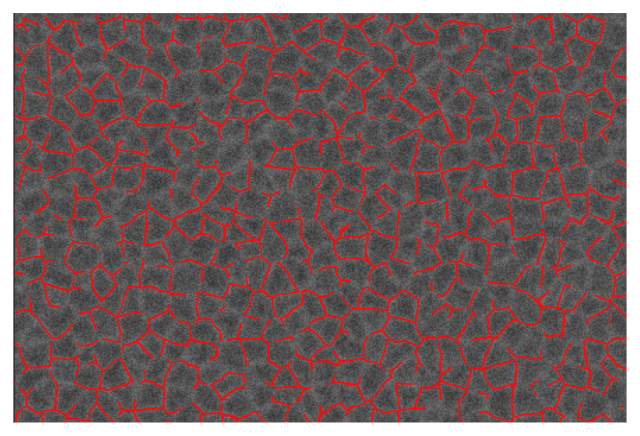
Give the GLSL for this texture, as a WebGL 1 fragment shader.

```glsl
precision highp float;
uniform vec2 u_resolution;

// Lengths are fractions of the canvas height
const float CELL = 0.056;
const float LINE_RADIUS = 0.0020;
const float LINE_SOFTNESS = 0.0023;
const float HALO_RADIUS = 0.011;
const float GRAIN_SIZE = 0.0032;
const float LEFT_RULE = 0.0025;
// Frame as fractions of the canvas width and height
const vec2 FRAME_MIN = vec2(0.021, 0.031);
const vec2 FRAME_MAX = vec2(0.979, 0.970);
// Shares of cell walls
const float GONE_SHARE = 0.12;
const float SPUR_SHARE = 0.36;
const float JITTER = 0.84;
const float WARP = 0.20;
const float BASE_GRAY = 0.295;
const float HALO_GAIN = 0.075;
const float MOTTLE_GAIN = 0.10;
const float GRAIN_GAIN = 0.13;
const vec3 PAPER = vec3(1.0);
const vec3 RULE = vec3(0.08);
const vec3 LINE_RED = vec3(0.98, 0.03, 0.03);

float hash(vec2 p) {
  vec3 q = fract(vec3(p.xyx) * 0.1031);
  q += dot(q, q.yzx + 33.33);
  return fract((q.x + q.y) * q.z);
}

float noise(vec2 p) {
  vec2 i = floor(p);
  vec2 f = fract(p);
  f = f * f * (3.0 - 2.0 * f);
  float low = mix(hash(i), hash(i + vec2(1.0, 0.0)), f.x);
  float high = mix(hash(i + vec2(0.0, 1.0)), hash(i + vec2(1.0)), f.x);
  return mix(low, high, f.y);
}

vec2 seedPoint(vec2 id) {
  vec2 r = vec2(hash(id + 17.0), hash(id + 91.0));
  return id + 0.5 + JITTER * (r - 0.5);
}

// x: distance to the nearest wall, y: coverage of the drawn walls
vec2 network(vec2 q, float soft) {
  vec2 home = floor(q);
  vec2 ownId = home;
  float nearest = 9.0;
  for (int j = -1; j <= 1; j++) {
    for (int i = -1; i <= 1; i++) {
      vec2 id = home + vec2(float(i), float(j));
      float d = distance(q, seedPoint(id));
      if (d < nearest) {
        nearest = d;
        ownId = id;
      }
    }
  }
  vec2 own = seedPoint(ownId);
  float radius = LINE_RADIUS / CELL;
  float wall = 9.0;
  float ink = 0.0;
  for (int j = -2; j <= 2; j++) {
    for (int i = -2; i <= 2; i++) {
      if (i == 0 && j == 0) continue;
      vec2 id = ownId + vec2(float(i), float(j));
      vec2 other = seedPoint(id);
      vec2 across = normalize(other - own);
      vec2 offset = q - 0.5 * (own + other);
      float d = abs(dot(offset, across));
      wall = min(wall, d);

      // Some walls are missing, others end halfway as spurs
      vec2 pairId = ownId + id;
      float kind = hash(pairId + 211.0);
      vec2 along = vec2(-across.y, across.x);
      along *= along.x < 0.0 ? -1.0 : 1.0;
      float side = hash(pairId + 57.0) < 0.5 ? -1.0 : 1.0;
      float cut = 0.3 * (hash(pairId + 133.0) - 0.5);
      float spur = smoothstep(-soft, soft, dot(offset, along) * side - cut);
      float kept = kind < GONE_SHARE ? 0.0 : 1.0;
      if (kind < GONE_SHARE + SPUR_SHARE) kept *= spur;
      float cover = 1.0 - smoothstep(radius - soft, radius + soft, d);
      ink = max(ink, cover * kept);
    }
  }
  return vec2(wall * CELL, ink);
}

void main() {
  vec2 uv = gl_FragCoord.xy / u_resolution;
  vec2 p = gl_FragCoord.xy / u_resolution.y;
  float pixel = 1.0 / u_resolution.y;

  // Wavering cell walls
  vec2 q = p / CELL + 40.0;
  vec2 waver = vec2(noise(q * 2.1), noise(q * 2.1 + 63.0)) - 0.5;
  vec2 net = network(q + WARP * waver, max(LINE_SOFTNESS, pixel) / CELL);

  // Grainy gray ground with pale halos along the walls
  float halo = exp(-pow(net.x / HALO_RADIUS, 2.0));
  float mottle = 0.6 * noise(p * 45.0 + 5.0) + 0.4 * noise(p * 110.0 + 29.0) - 0.5;
  float grain = noise(p / GRAIN_SIZE + 300.0) - 0.5;
  float gray = BASE_GRAY + HALO_GAIN * halo + MOTTLE_GAIN * mottle + GRAIN_GAIN * grain;
  vec3 color = mix(vec3(gray), LINE_RED, net.y);

  // Dark left rule and white frame
  float aspect = u_resolution.x / u_resolution.y;
  float fromLeft = (uv.x - FRAME_MIN.x) * aspect;
  color = mix(RULE, color, smoothstep(LEFT_RULE - pixel, LEFT_RULE + pixel, fromLeft));
  vec2 inset = min(uv - FRAME_MIN, FRAME_MAX - uv) * vec2(aspect, 1.0);
  float inside = clamp(min(inset.x, inset.y) / pixel + 0.5, 0.0, 1.0);
  gl_FragColor = vec4(mix(PAPER, color, inside), 1.0);
}
```
